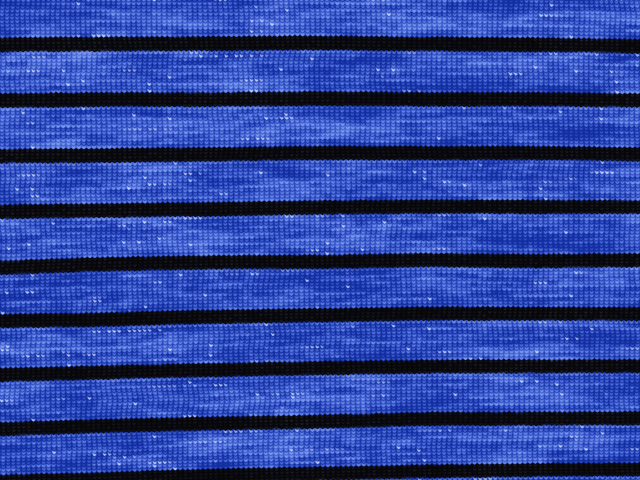
This texture is drawn by a Shadertoy shader. Its source:

```glsl
#define WALES 126.0
#define COURSES 16.0
#define STRIPE_HALF 2.0
#define STRIPE_PITCH 0.11545
#define FIRST_STRIPE 0.0903
#define V_DEPTH 0.9
#define SPARKLE 0.75
#define DEEP_BLUE vec3(0.07, 0.18, 0.63)
#define MID_BLUE vec3(0.23, 0.35, 0.80)
#define PALE_BLUE vec3(0.42, 0.54, 0.90)
#define BLACK_YARN vec3(0.025, 0.025, 0.04)
#define GREY_YARN vec3(0.17, 0.18, 0.22)

const float PI = 3.14159265;

float hash(vec2 p) {
    return fract(sin(dot(p, vec2(127.1, 311.7))) * 43758.5453);
}

float noise(vec2 p) {
    vec2 i = floor(p), f = fract(p);
    f = f * f * (3.0 - 2.0 * f);
    return mix(mix(hash(i), hash(i + vec2(1, 0)), f.x),
               mix(hash(i + vec2(0, 1)), hash(i + vec2(1, 1)), f.x), f.y);
}

// Stripe number counted from the top, with the cloth's tilt, sag and stretch
float stripeCoord(vec2 uv) {
    float s = uv.x - 0.5, v = 1.0 - uv.y;
    float sag = s * (0.0045 - 0.0317 * v) + 0.0174 * s * s;
    sag += 0.003 * (noise(vec2(uv.x * 6.0, v * 9.0)) - 0.5);
    float d = (v - FIRST_STRIPE - sag) / STRIPE_PITCH;
    return d + 0.0039 * d * d;
}

vec3 knit(vec2 uv, float edge) {
    // Stitch grid: wales across, V-shaped courses down
    float wale = uv.x * WALES + 0.5 * (noise(uv * vec2(5.0, 30.0)) - 0.5);
    float across = fract(wale) - 0.5;
    float course = stripeCoord(uv) * COURSES + V_DEPTH * (abs(across) - 0.25);
    vec2 cell = floor(vec2(wale, course));
    float down = fract(course);
    float loopShade = sin(PI * down);
    float waleShade = cos(PI * across) * (0.8 + 0.2 * abs(sin(2.0 * PI * across)));
    float thread = loopShade * waleShade;
    float grain = hash(cell);

    // Heathered blue: soft clouds, long streaks and single stitches
    float cloud = noise(vec2(wale * 0.07, course * 0.16) + 17.0);
    float streak = noise(vec2(wale * 0.13 + 31.0 * hash(cell.yy), cell.y));
    float fleck = noise(vec2(wale * 0.45, course * 0.9) + 53.0);
    float tone = 0.46 + 0.55 * (cloud - 0.5) + 0.55 * (streak - 0.5)
               + 0.35 * (fleck - 0.5) + 0.25 * (grain - 0.5)
               + 0.85 * (thread - 0.43);
    vec3 blue = mix(DEEP_BLUE, MID_BLUE, clamp(2.0 * tone, 0.0, 1.0));
    blue = mix(blue, PALE_BLUE, clamp(2.0 * tone - 1.0, 0.0, 1.25));

    // Short runs of white stitches, more frequent just below a stripe
    float offset = course - COURSES * round(course / COURSES);
    float below = step(STRIPE_HALF, offset) * step(offset, STRIPE_HALF + 1.0);
    float run = noise(vec2(wale * 0.16 + 9.0, cell.y * 7.3));
    float lit = smoothstep(0.84, 0.95, run + 0.1 * below) * step(0.35, grain);
    lit = max(lit, step(0.992, grain));
    float glint = smoothstep(0.45, 0.1, abs(across - 0.5 * (down - 0.5))) * loopShade;
    blue = mix(blue, vec3(0.88, 0.92, 1.0), SPARKLE * lit * glint);
    blue = mix(blue, PALE_BLUE, 0.35 * below * thread);

    // Black stripe with faint grey loops and fuzzy edges
    float fuzz = 0.3 * (noise(vec2(wale * 0.7, cell.y)) - 0.5);
    float stripe = 1.0 - smoothstep(-edge, edge, abs(offset) - STRIPE_HALF + fuzz);
    float sheen = thread * thread * (0.3 + 0.7 * grain) * (0.6 + 0.5 * cloud);
    vec3 black = mix(BLACK_YARN, GREY_YARN, sheen);
    return mix(blue, black, stripe);
}

void mainImage(out vec4 fragColor, in vec2 fragCoord) {
    float edge = max(0.15, 0.5 * COURSES / (STRIPE_PITCH * iResolution.y));
    vec3 color = vec3(0.0);
    // Four samples per pixel
    for (int i = 0; i < 4; i++) {
        vec2 jitter = vec2(i % 2, i / 2) * 0.5 - 0.25;
        color += knit((fragCoord + jitter) / iResolution.xy, edge);
    }
    fragColor = vec4(color * 0.25, 1.0);
}
```
